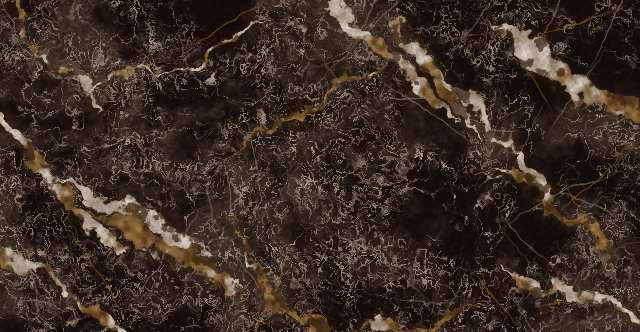
Write a Shadertoy shader that draws this texture.

```glsl
// Dark brown marble slab with gold and white veins over a lacy web of fine cracks.

vec2 hash2(vec2 p) {
    vec3 q = fract(p.xyx * vec3(0.1031, 0.1030, 0.0973));
    q += dot(q, q.yzx + 33.33);
    return fract((q.xx + q.yz) * q.zy);
}

float noise(vec2 p) {
    vec2 i = floor(p), f = fract(p);
    f = f * f * (3.0 - 2.0 * f);
    return mix(mix(hash2(i).x, hash2(i + vec2(1, 0)).x, f.x),
               mix(hash2(i + vec2(0, 1)).x, hash2(i + vec2(1, 1)).x, f.x), f.y);
}

float fbm(vec2 p) {
    float sum = 0.0, amp = 0.5;
    for (int i = 0; i < 5; i++) {
        sum += amp * noise(p);
        p = mat2(1.6, 1.2, -1.2, 1.6) * p + 7.3;
        amp *= 0.5;
    }
    return sum;
}

vec2 fbm2(vec2 p) {
    return vec2(fbm(p), fbm(p + 41.7)) - 0.48;
}

// Gap between the two nearest cell points: zero along the cracks
float crackGap(vec2 p) {
    vec2 cell = floor(p);
    float near = 9.0, second = 9.0;
    for (int y = -1; y <= 1; y++)
    for (int x = -1; x <= 1; x++) {
        vec2 c = cell + vec2(x, y);
        float d = length(c + hash2(c) - p);
        second = min(second, max(near, d));
        near = min(near, d);
    }
    return second - near;
}

void mainImage(out vec4 fragColor, in vec2 fragCoord) {
    vec2 p = fragCoord / iResolution.y;
    float aspect = iResolution.x / iResolution.y;
    vec2 bend = fbm2(p * 3.0), crumble = fbm2(p * 24.0 + 5.0);
    float grain = noise(p * 180.0) * 0.6 + noise(p * 85.0) * 0.4;

    // Cloudy ground
    float cloud = fbm(p * 3.2 + bend * 2.0 + 11.0);
    vec3 col = mix(vec3(0.078, 0.042, 0.028), vec3(0.205, 0.148, 0.116),
                   smoothstep(0.42, 0.68, cloud + crumble.x * 0.3));
    col *= 0.70 + 0.60 * grain;

    // Lacy crack web, gathered into winding bands
    float scale = 4.5;
    for (int i = 0; i < 4; i++) {
        float layer = float(i);
        vec2 q = p + bend * 0.22 + crumble * 0.13;
        float gap = crackGap(q * scale + layer * 13.0) / scale;
        float ridge = abs(fbm(p * 3.0 + layer * 9.0 + 3.0) - 0.49);
        float patchy = 1.0 - smoothstep(0.02, 0.13, ridge - (cloud - 0.5) * 0.15);
        float line = 1.0 - smoothstep(0.0003, 0.0068 - layer * 0.0004, gap);
        float broken = smoothstep(0.25, 0.65, noise(p * 42.0 + layer * 5.0));
        vec3 lace = mix(vec3(0.42, 0.33, 0.28), vec3(0.74, 0.67, 0.61), noise(p * 34.0 + layer));
        col = mix(col, lace, (line * (0.2 + 0.7 * broken) + exp(-gap * 90.0) * 0.07) * patchy);
        scale *= 1.9;
    }

    // Straight hairlines
    for (int i = 0; i < 60; i++) {
        float id = float(i);
        vec2 a = hash2(vec2(id, 21.3)), b = hash2(vec2(id, 57.9));
        vec2 d = p + bend * 0.08 + crumble * 0.02 - a * vec2(aspect, 1.0);
        float angle = b.x * 3.14159;
        vec2 dir = vec2(cos(angle), sin(angle));
        float fade = 1.0 - smoothstep(0.3, 1.0, abs(dot(d, dir)) / (0.06 + 0.17 * b.y));
        float line = 1.0 - smoothstep(0.0003, 0.0036, abs(dot(d, vec2(-dir.y, dir.x))));
        vec3 tint = mix(vec3(0.52, 0.46, 0.41), vec3(0.46, 0.31, 0.13), step(0.6, fract(id * 0.618)));
        col = mix(col, tint, line * fade * (0.2 + 0.6 * fract(id * 0.377)));
    }

    // Bold veins: most fall to the right, every fourth one rises gently
    for (int i = 0; i < 15; i++) {
        float id = float(i);
        vec2 a = hash2(vec2(id, 3.7)), b = hash2(vec2(id, 9.1)), c = hash2(vec2(id, 15.4));
        vec2 centre = (vec2(mod(id, 5.0), floor(id / 5.0)) + a) / vec2(5.0, 3.0) * vec2(aspect, 1.0);
        bool rising = i % 4 == 3;
        float angle = rising ? 0.2 + 0.4 * b.x : -0.4 - 0.6 * b.x;
        vec2 dir = vec2(cos(angle), sin(angle));
        vec2 d = p + bend * 0.20 + crumble * 0.075 - centre;
        float along = dot(d, dir);
        float across = dot(d, vec2(-dir.y, dir.x)) + 0.05 * (noise(vec2(along * 6.0, id * 7.0)) - 0.5);
        float taper = 1.0 - smoothstep(0.45, 1.0, abs(along) / (0.23 + 0.24 * b.y));
        float width = (rising ? 0.008 : 0.011 + 0.014 * c.x) * taper
                    * (0.35 + 1.3 * noise(vec2(along * 11.0, id * 3.0)));
        float side = abs(across);
        float ends = smoothstep(0.0, 0.12, taper);
        float body = (1.0 - smoothstep(width - 0.002, width + 0.002, side)) * ends;
        float halo = exp(-max(side - width, 0.0) * 80.0) * ends;

        // Mineral colours: olive gold, rust rims and milky white cores
        float milk = smoothstep(0.38, 0.56, fbm(p * 14.0 + id) + (c.y - 0.42) * 0.45 - (rising ? 0.06 : 0.0));
        vec3 gold = mix(vec3(0.32, 0.21, 0.08), vec3(0.62, 0.48, 0.27), noise(p * 55.0 + id));
        vec3 white = mix(vec3(0.60, 0.53, 0.45), vec3(0.85, 0.82, 0.78), noise(p * 36.0 + id * 2.0));
        vec3 mineral = mix(gold, white, milk);
        float rim = smoothstep(0.55, 1.0, side / (width + 0.001));
        mineral = mix(mineral, vec3(0.42, 0.27, 0.15), rim * 0.45);
        float pit = smoothstep(0.54, 0.64, fbm(p * 32.0 + id * 5.0));
        mineral = mix(mineral, vec3(0.20, 0.12, 0.06), pit * 0.7);

        col = mix(col, vec3(0.29, 0.20, 0.13), halo * 0.35 * (0.4 + grain));
        col = mix(col, mineral * (0.85 + 0.3 * grain), body * 0.96);
    }

    fragColor = vec4(col, 1.0);
}
```
